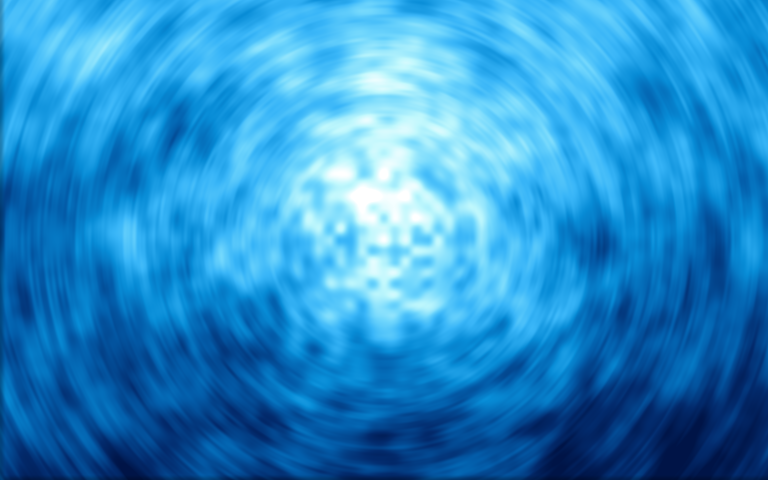
Give the GLSL for this background, as a Shadertoy shader.

```glsl
const vec2 GLOW_CENTER = vec2(0.0, 0.05);
const float GLOW_RADIUS = 0.34;
const float GLOW_LEVEL = 3.3;
const float FLOOR_LEVEL = 0.75;
const float SURFACE_LEVEL = 3.8;
const float CORNER_LIFT = 0.45;
const float BLUR_ANGLE = 0.17;
const int BLUR_STEPS = 18;
const float BLOTCH_SCALE = 8.0;
const float PATCH_SCALE = 21.0;
const float FLECK_SCALE = 44.0;
const float STREAK_RINGS = 150.0;
const float STREAK_SECTORS = 44.0;
const float TAU = 6.2831853;

// Water colours from the abyss to the brightest light
const int TONE_COUNT = 8;
const vec3 TONES[TONE_COUNT] = vec3[TONE_COUNT](
    vec3(0.00, 0.08, 0.28), vec3(0.01, 0.17, 0.43),
    vec3(0.01, 0.36, 0.66), vec3(0.03, 0.55, 0.84),
    vec3(0.22, 0.71, 0.97), vec3(0.44, 0.84, 0.99),
    vec3(0.75, 0.97, 0.99), vec3(1.0));

float hash(vec2 cell) {
    vec3 q = fract(cell.xyx * 0.1031);
    q += dot(q, q.yzx + 33.33);
    return fract((q.x + q.y) * q.z);
}

// Value noise in 0..1; the x axis repeats after the given period
float noise(vec2 p, float period) {
    vec2 cell = floor(p);
    vec2 f = fract(p);
    f = f * f * (3.0 - 2.0 * f);
    float x0 = mod(cell.x, period);
    float x1 = mod(cell.x + 1.0, period);
    float low = mix(hash(vec2(x0, cell.y)), hash(vec2(x1, cell.y)), f.x);
    float high = mix(hash(vec2(x0, cell.y + 1.0)), hash(vec2(x1, cell.y + 1.0)), f.x);
    return mix(low, high, f.y);
}

vec2 rotate(vec2 p, float angle) {
    float c = cos(angle);
    float s = sin(angle);
    return vec2(c * p.x - s * p.y, s * p.x + c * p.y);
}

// Blotches, patches and flecks averaged along an arc
vec3 spinNoise(vec2 p) {
    vec3 total = vec3(0.0);
    for (int i = 0; i < BLUR_STEPS; i++) {
        float offset = (float(i) + 0.5) / float(BLUR_STEPS) - 0.5;
        vec2 q = rotate(p, offset * BLUR_ANGLE) + 5.0;
        total += vec3(noise(q * BLOTCH_SCALE, 1024.0),
                      noise(q * PATCH_SCALE, 1024.0),
                      noise(q * FLECK_SCALE, 1024.0)) - 0.5;
    }
    return total / float(BLUR_STEPS);
}

// Fine arcs around the middle of the canvas
float streaks(vec2 p) {
    float radius = length(p);
    float turn = atan(p.y, p.x) / TAU + 0.5;
    float fine = noise(vec2(turn * STREAK_SECTORS, radius * STREAK_RINGS), STREAK_SECTORS);
    return (fine - 0.5) * smoothstep(0.08, 0.4, radius);
}

// Smooth light: depth, bright upper corners and central glow
float waterLight(vec2 p) {
    float height = p.y + 0.5;
    float level = mix(FLOOR_LEVEL, SURFACE_LEVEL, pow(height, 0.8));
    level += CORNER_LIFT * smoothstep(0.3, 0.8, abs(p.x)) * smoothstep(0.6, 1.0, height);
    vec2 d = (p - GLOW_CENTER) / GLOW_RADIUS;
    return level + GLOW_LEVEL * exp(-dot(d, d));
}

vec3 toneColor(float level) {
    vec3 color = TONES[0];
    for (int i = 1; i < TONE_COUNT; i++)
        color = mix(color, TONES[i], clamp(level - float(i - 1), 0.0, 1.0));
    return color;
}

void mainImage(out vec4 fragColor, in vec2 fragCoord) {
    vec2 uv = fragCoord / iResolution.xy;
    vec2 p = (fragCoord - 0.5 * iResolution.xy) / iResolution.y;
    float radius = length(p);

    // Restore the contrast that long arcs average away
    vec3 grain = spinNoise(p);
    float gain = sqrt(1.0 + 5.0 * radius);
    float level = waterLight(p);
    level += gain * dot(grain, vec3(0.8, 1.0, 1.1));
    level += grain.z * 1.4 * exp(-radius * radius / 0.04);
    level += 0.5 * streaks(p);

    // Thin dark rim at the left and lower borders
    float rim = smoothstep(0.0, 0.008, uv.x) * smoothstep(0.0, 0.012, uv.y);
    fragColor = vec4(toneColor(level) * mix(0.75, 1.0, rim), 1.0);
}
```
